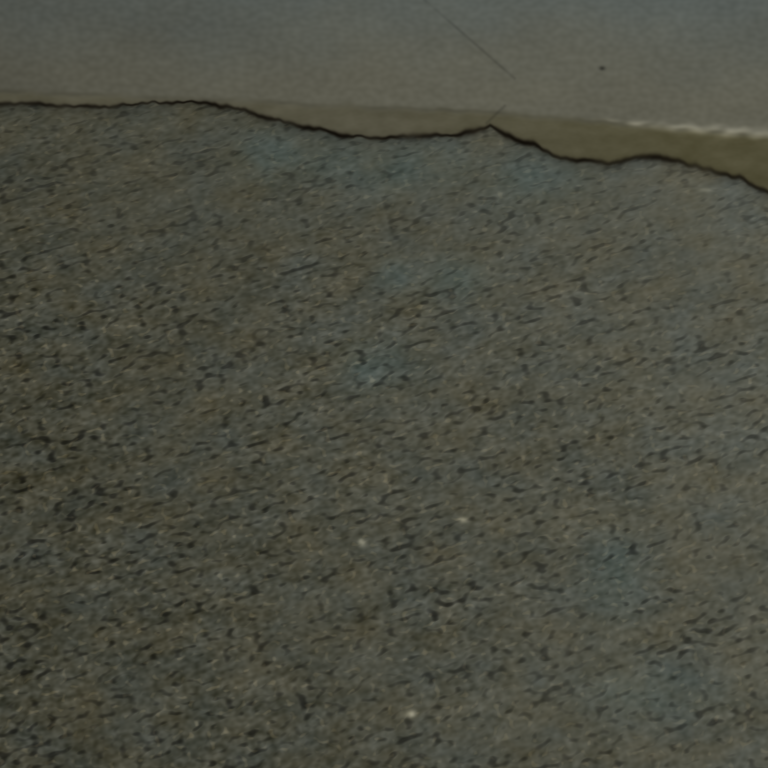
This texture is drawn by a WebGL 1 fragment shader. Its source:

```glsl
precision highp float;
// Weathered rock slope below a smooth stone ledge, parted by a wandering dark crack.
uniform vec2 u_resolution;

vec2 hash2(vec2 cell) {
  vec3 h = fract(vec3(cell.xyx) * vec3(0.1031, 0.1030, 0.0973));
  h += dot(h, h.yzx + 33.33);
  return fract((h.xx + h.yz) * h.zy);
}

float gradientAt(vec2 cell, vec2 offset) {
  float angle = 6.2832 * hash2(cell).x;
  return dot(vec2(cos(angle), sin(angle)), offset);
}

// Gradient noise, roughly -0.7 to 0.7
float noise(vec2 p) {
  vec2 i = floor(p);
  vec2 f = fract(p);
  vec2 u = f * f * f * (f * (f * 6.0 - 15.0) + 10.0);
  float low = mix(gradientAt(i, f), gradientAt(i + vec2(1, 0), f - vec2(1, 0)), u.x);
  float high = mix(gradientAt(i + vec2(0, 1), f - vec2(0, 1)),
                   gradientAt(i + vec2(1, 1), f - vec2(1, 1)), u.x);
  return mix(low, high, u.y);
}

float fbm(vec2 p) {
  float sum = 0.0;
  float amp = 0.6;
  for (int i = 0; i < 4; i++) {
    sum += amp * noise(p);
    p = mat2(1.6, 1.2, -1.2, 1.6) * p + 7.3;
    amp *= 0.5;
  }
  return sum;
}

float ramp(float a, float b, float x) {
  return clamp((x - a) / (b - a), 0.0, 1.0);
}

float segment(vec2 p, vec2 a, vec2 b) {
  vec2 d = b - a;
  return length(p - a - d * clamp(dot(p - a, d) / dot(d, d), 0.0, 1.0));
}

// Soft elliptical patch
float blob(vec2 p, vec2 center, vec2 radius) {
  vec2 d = (p - center) / radius;
  return exp(-dot(d, d));
}

// Soft band around a signed distance
float band(float d, float width) {
  return exp(-d * d / (width * width));
}

float crackHeight(float x) {
  float y = 0.866 - 0.005 * ramp(0.0, 0.13, x) + 0.005 * ramp(0.13, 0.22, x);
  y -= 0.010 * ramp(0.26, 0.33, x) + 0.034 * ramp(0.31, 0.46, x);
  y += 0.004 * ramp(0.54, 0.60, x) + 0.009 * ramp(0.60, 0.638, x);
  y -= 0.040 * ramp(0.638, 0.73, x) + 0.007 * ramp(0.73, 0.80, x);
  y += 0.009 * ramp(0.80, 0.846, x);
  y -= 0.029 * ramp(0.86, 0.963, x) + 0.018 * ramp(0.963, 1.0, x);
  return y + 0.003 * noise(vec2(x * 34.0, 2.5)) + 0.003 * noise(vec2(x * 90.0, 5.5));
}

float lipHeight(float x) {
  return 0.882 - 0.028 * ramp(0.0, 0.64, x) - 0.032 * ramp(0.64, 1.0, x)
       + 0.003 * noise(vec2(x * 40.0, 9.5));
}

vec3 ledgeColor(vec2 p, float lip) {
  float sky = smoothstep(0.87, 1.06, p.y + 0.04 * (p.x - 0.5) + 0.06 * fbm(p * vec2(5.0, 9.0)));
  vec3 slab = mix(vec3(0.356, 0.352, 0.305), vec3(0.328, 0.352, 0.338), sky);
  slab *= 0.91 + 0.12 * ramp(0.0, 0.6, p.x) + 0.08 * fbm(p * vec2(7.0, 14.0));
  slab += 0.024 * noise(p * vec2(100.0, 140.0)) + 0.012 * noise(p * vec2(40.0, 80.0));
  // Fine joint and a small pit
  float joint = segment(p, vec2(0.553, 1.0), vec2(0.67, 0.898));
  slab *= 1.0 - (0.08 + 0.12 * noise(p * 40.0)) * band(joint, 0.0024);
  slab *= 1.0 - 0.4 * blob(p, vec2(0.784, 0.911), vec2(0.004, 0.003));
  // Tan broken face below the lip
  vec3 face = mix(vec3(0.325, 0.315, 0.255), vec3(0.305, 0.292, 0.21), ramp(0.5, 0.9, p.x));
  face += 0.06 * fbm(p * vec2(25.0, 45.0));
  float above = p.y - lip;
  vec3 color = mix(face, slab, smoothstep(-0.009, 0.007, above));
  color *= 1.0 - (0.06 + 0.10 * noise(vec2(p.x * 25.0, 3.5))) * band(above, 0.003);
  // Pale chipped edge, widening to the right
  float chip = smoothstep(0.76, 0.82, p.x) * (0.7 + 1.1 * noise(p * vec2(45.0, 90.0)));
  color += vec3(0.17, 0.165, 0.15) * chip * band(above - 0.002, mix(0.003, 0.009, ramp(0.8, 1.0, p.x)));
  float spur = segment(p, vec2(0.657, 0.862), vec2(0.634, 0.840));
  return color * (1.0 - 0.12 * band(spur, 0.0024));
}

float bluePatches(vec2 p) {
  float b = blob(p, vec2(0.50, 0.785), vec2(0.12, 0.035)) + blob(p, vec2(0.70, 0.765), vec2(0.06, 0.035));
  b += blob(p, vec2(0.35, 0.80), vec2(0.04, 0.03)) + blob(p, vec2(0.59, 0.635), vec2(0.04, 0.03));
  b += blob(p, vec2(0.51, 0.64), vec2(0.025, 0.02)) + blob(p, vec2(0.49, 0.525), vec2(0.05, 0.03));
  return b + blob(p, vec2(0.80, 0.25), vec2(0.04, 0.05)) + 0.7 * blob(p, vec2(0.85, 0.10), vec2(0.09, 0.04));
}

vec3 rockColor(vec2 p) {
  float light = ramp(0.05, 0.95, p.x * 0.8 + 0.2 * p.y + 0.22 * fbm(p * vec2(4.0, 6.0)));
  vec3 color = mix(vec3(0.248, 0.248, 0.205), vec3(0.330, 0.334, 0.293), light);
  color += vec3(0.03, 0.004, -0.03) * fbm(p * vec2(14.0, 20.0) + 3.0);
  color = mix(color, vec3(0.275, 0.325, 0.315), 0.6 * min(bluePatches(p), 1.0) * (0.85 + fbm(p * 18.0)));
  // Tilted grain, rounder near the bottom and fainter with distance
  vec2 q = mat2(0.95, -0.31, 0.31, 0.95) * p;
  q.y *= 1.0 + 0.3 * p.y;
  float rough = mix(1.0, 0.58, smoothstep(0.45, 0.88, p.y)) * mix(1.15, 0.78, p.x);
  rough *= 1.0 + 0.6 * fbm(p * 6.0 + 15.0);
  float grains = noise(q * vec2(82.0, 118.0)) + 0.7 * noise(q * vec2(125.0, 155.0) + 4.0);
  grains += 0.5 * noise(q * vec2(48.0, 88.0) + 31.0);
  color += rough * (0.062 * grains + 0.075 * fbm(q * vec2(13.0, 30.0)));
  // Dark pits gather in loose clusters
  float cluster = fbm(q * vec2(9.0, 20.0) + 5.0);
  float pits = smoothstep(0.08, 0.62, noise(q * vec2(66.0, 112.0) + 11.0) - 0.6 * cluster);
  color *= 1.02 - 0.40 * rough * pits;
  float grit = smoothstep(0.18, 0.6, noise(q * vec2(90.0, 115.0) + 23.0));
  color += vec3(0.075, 0.064, 0.045) * grit * rough;
  // Pale chips
  float chips = blob(p, vec2(0.471, 0.294), vec2(0.005)) + blob(p, vec2(0.603, 0.323), vec2(0.006, 0.004));
  chips += blob(p, vec2(0.535, 0.070), vec2(0.008, 0.005)) + 0.4 * blob(p, vec2(0.92, 0.753), vec2(0.012, 0.003));
  return color + vec3(0.25, 0.24, 0.21) * chips;
}

void main() {
  vec2 p = gl_FragCoord.xy / u_resolution;
  float above = p.y - crackHeight(p.x);
  vec3 color = mix(rockColor(p), ledgeColor(p, lipHeight(p.x)), smoothstep(-0.004, 0.003, above));
  // Uneven dark crack with a soft shadow beneath
  float width = 0.0029 + 0.0024 * noise(vec2(p.x * 38.0, 1.5)) + 0.0006 * ramp(0.6, 0.7, p.x);
  float depth = 0.56 + 0.5 * noise(vec2(p.x * 22.0, 6.5));
  color *= 1.0 - depth * vec3(0.95, 1.0, 1.05) * band(above, width);
  color *= 1.0 - 0.12 * band(above + 0.004, 0.008);
  gl_FragColor = vec4(clamp(color, 0.0, 1.0), 1.0);
}
```
